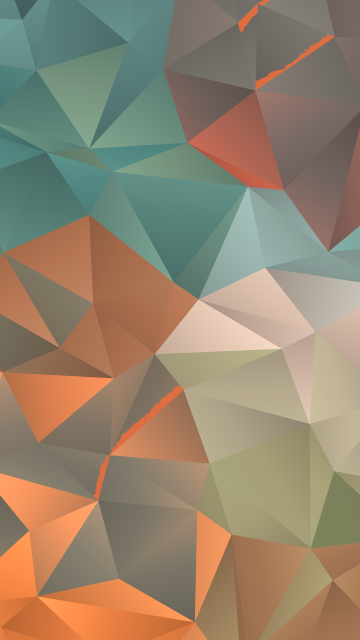
This background is drawn by a Shadertoy shader. Its source:

```glsl
// Low-poly backdrop: a tilted, jittered grid is split into triangular facets,
// each tinted by height and side from banded palettes, shaded by its own linear
// gradient, with a few ragged vermilion slivers along facet edges.

const float CELLS = 4.9;           // grid cells across the canvas width
const float TILT = 0.6;            // grid rotation in radians
const float JITTER = 0.42;         // vertex offset in cells, below 0.5
const float RISING_SHARE = 0.5;    // share of cells split by the steep diagonal
const float SEAM = 0.54;           // where left palette meets right palette
const float SIDE_SPREAD = 0.1;     // irregularity of that seam
const float BAND_SPREAD = 0.5;     // irregularity of the band borders
const float SHADE = 0.19;          // brightness slope inside a facet
const float TINT_SLOPE = 0.3;      // colour slope inside a facet
const float FACET_VARIATION = 0.18;
const float SLIVER_SHARE = 0.16;
const vec3 VERMILION = vec3(0.87, 0.43, 0.26);

// Palettes, one colour per horizontal band from bottom to top.
const int BANDS = 7;
const vec3 LEFT_MAIN[BANDS] = vec3[](
    vec3(0.90, 0.49, 0.25), vec3(0.50, 0.48, 0.42), vec3(0.50, 0.45, 0.39),
    vec3(0.68, 0.44, 0.31), vec3(0.32, 0.48, 0.45), vec3(0.32, 0.53, 0.51),
    vec3(0.38, 0.54, 0.52));
const vec3 LEFT_ACCENT[BANDS] = vec3[](
    vec3(0.93, 0.58, 0.36), vec3(0.94, 0.57, 0.36), vec3(0.90, 0.52, 0.32),
    vec3(0.47, 0.44, 0.37), vec3(0.40, 0.53, 0.48), vec3(0.44, 0.55, 0.47),
    vec3(0.31, 0.44, 0.44));
const vec3 RIGHT_MAIN[BANDS] = vec3[](
    vec3(0.63, 0.45, 0.32), vec3(0.63, 0.60, 0.45), vec3(0.74, 0.69, 0.58),
    vec3(0.83, 0.72, 0.65), vec3(0.56, 0.65, 0.63), vec3(0.46, 0.40, 0.38),
    vec3(0.47, 0.46, 0.43));
const vec3 RIGHT_ACCENT[BANDS] = vec3[](
    vec3(0.63, 0.61, 0.45), vec3(0.32, 0.39, 0.25), vec3(0.60, 0.58, 0.44),
    vec3(0.74, 0.73, 0.69), vec3(0.42, 0.57, 0.54), vec3(0.78, 0.38, 0.29),
    vec3(0.45, 0.39, 0.37));

// Integer hash giving four values in 0..1.
vec4 hash4(ivec2 cell, int salt) {
    uvec4 v = uvec4(uint(cell.x + 64), uint(cell.y + 64), uint(salt), 7u);
    v = v * 1664525u + 1013904223u;
    for (int i = 0; i < 2; i++) {
        v += v.yzxy * v.wxyz;
        v ^= v >> 16u;
    }
    return vec4(v >> 8u) / 16777216.0;
}

float valueNoise(vec2 p) {
    ivec2 c = ivec2(floor(p));
    vec2 f = fract(p);
    f = f * f * (3.0 - 2.0 * f);
    float low = mix(hash4(c, 9).x, hash4(c + ivec2(1, 0), 9).x, f.x);
    float high = mix(hash4(c + ivec2(0, 1), 9).x, hash4(c + 1, 9).x, f.x);
    return mix(low, high, f.y);
}

mat2 rotation(float angle) {
    float c = cos(angle), s = sin(angle);
    return mat2(c, s, -s, c);
}

vec2 gridVertex(ivec2 cell) {
    return vec2(cell) + JITTER * (2.0 * hash4(cell, 1).xy - 1.0);
}

// Signed distance to the line a-b, positive on its left.
float leftOf(vec2 p, vec2 a, vec2 b) {
    vec2 e = normalize(b - a);
    return e.x * (p.y - a.y) - e.y * (p.x - a.x);
}

vec3 facetColor(vec2 p, vec2 center, float edge, ivec2 cell, int side, float px) {
    vec4 pick = hash4(cell, 20 + side);
    vec4 vary = hash4(cell, 30 + side);
    vec2 place = rotation(TILT) * center / CELLS;
    place.y *= iResolution.x / iResolution.y;

    // Choose the palette by side and band.
    bool right = place.x + SIDE_SPREAD * (pick.x - 0.5) > SEAM;
    float height = place.y * float(BANDS) + BAND_SPREAD * (pick.y - 0.5);
    int band = clamp(int(floor(height)), 0, BANDS - 1);
    vec3 main = right ? RIGHT_MAIN[band] : LEFT_MAIN[band];
    vec3 accent = right ? RIGHT_ACCENT[band] : LEFT_ACCENT[band];

    // Linear gradient in tint and brightness.
    float slope = (rotation(6.2832 * vary.x) * (p - center)).x;
    float tint = smoothstep(0.5, 0.85, pick.z) + TINT_SLOPE * slope;
    vec3 color = mix(main, accent, clamp(tint, 0.0, 1.0));
    color *= 1.0 + SHADE * slope + FACET_VARIATION * (vary.y - 0.5);

    // Ragged sliver hugging one edge, in the grey and mauve regions.
    bool torn = right ? band >= 5 : (band == 1 || band == 2);
    if (torn && vary.z < SLIVER_SHARE) {
        float width = 0.12 * valueNoise(p * 3.0) + 0.04 * valueNoise(p * 24.0);
        color = mix(color, VERMILION, 1.0 - smoothstep(-px, px, edge - width));
    }
    return color;
}

void mainImage(out vec4 fragColor, in vec2 fragCoord) {
    vec2 p = rotation(-TILT) * fragCoord / iResolution.x * CELLS;
    float px = CELLS / iResolution.x;
    ivec2 home = ivec2(floor(p));
    vec4 sum = vec4(0.0);

    // Blend nearby facets by their coverage of this pixel.
    for (int k = 0; k < 9; k++) {
        ivec2 cell = home + ivec2(k % 3, k / 3) - 1;
        vec2 a = gridVertex(cell), b = gridVertex(cell + ivec2(1, 0));
        vec2 c = gridVertex(cell + 1), d = gridVertex(cell + ivec2(0, 1));

        // Split along a random diagonal that stays inside the quad.
        bool acInside = leftOf(b, a, c) < 0.0 && leftOf(d, a, c) > 0.0;
        bool bdInside = leftOf(c, b, d) < 0.0 && leftOf(a, b, d) > 0.0;
        bool useAC = acInside && (!bdInside || hash4(cell, 2).x < RISING_SHARE);

        for (int side = 0; side < 2; side++) {
            vec2 u = side == 0 ? a : c, v = side == 0 ? b : d;
            vec2 w = useAC ? (side == 0 ? c : a) : (side == 0 ? d : b);
            float edge = leftOf(p, u, v);
            float inside = min(edge, min(leftOf(p, v, w), leftOf(p, w, u)));
            float cover = smoothstep(-0.6 * px, 0.6 * px, inside);
            if (cover > 0.0) {
                vec3 color = facetColor(p, (u + v + w) / 3.0, edge, cell, side, px);
                sum += vec4(color, 1.0) * cover;
            }
        }
    }
    fragColor = vec4(clamp(sum.rgb / max(sum.a, 1e-4), 0.0, 1.0), 1.0);
}
```
